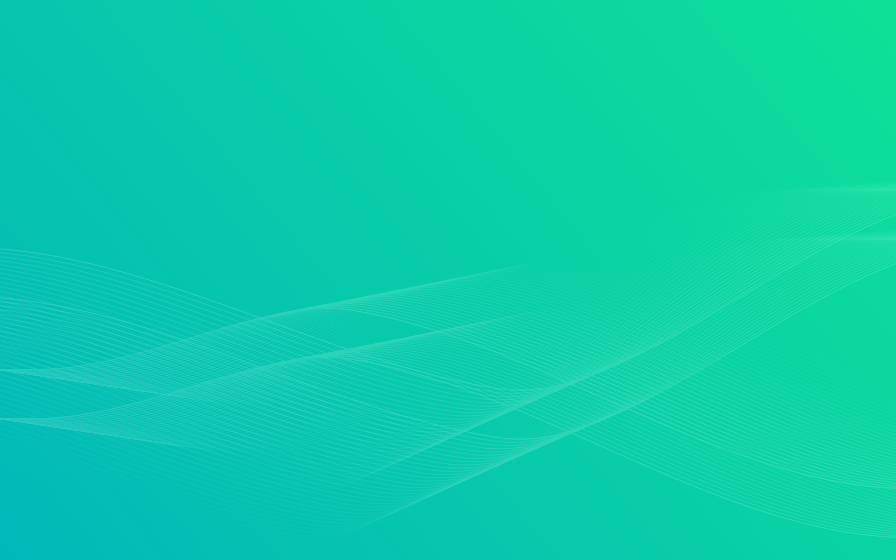
Write a WebGL 2 fragment shader that draws this background.

```glsl
#version 300 es
precision highp float;
// A diagonal teal to green gradient crossed by two ribbons of fine pale lines.
// Each ribbon sweeps one smooth curve sideways in even steps, fading as it goes,
// and is drawn twice, the second time a little lower.

uniform vec2 u_resolution;
out vec4 outColor;

// Lengths are fractions of the canvas height; x runs from 0 to ASPECT.
const float ASPECT = 1.6;
const vec3 TEAL = vec3(0.005, 0.722, 0.728);
const vec3 GREEN = vec3(0.055, 0.882, 0.592);
const vec3 LINE_COLOR = vec3(0.85, 1.0, 0.95);
const float GRADIENT_TILT = 0.34;

const int LINE_COUNT = 34;
const float LINE_WIDTH = 0.0019;
const float LINE_OPACITY = 0.125;
const float EDGE_OPACITY = 0.06;   // extra strength of each leading line
const float MAX_LIGHT = 0.18;      // limit where lines crowd together
const float FADE_POWER = 1.3;
const float COPY_DROP = 0.0875;    // vertical gap between the two copies
const float VALLEY_SWEEP = -0.417; // sideways travel of the valley ribbon
const float HILL_SWEEP = 0.417;    // sideways travel of the hill ribbon

// Falls from the left into a valley, then climbs past the right edge.
float valleyCurve(float x) {
    return 0.558 - 0.2625 * smoothstep(-0.0625, 1.021, x)
                 + 0.356 * smoothstep(0.885, 1.771, x)
                 + 0.07 * max(x - 1.65, 0.0);
}

// Rises from a shallow trough to a hill, then falls to the right edge.
float hillCurve(float x) {
    return 0.340 + 0.1146 * smoothstep(0.0625, 0.625, x)
                 - 0.327 * smoothstep(0.521, 1.625, x)
                 - 0.15 * min(x, 0.0);
}

// Sweep each curve by a fraction s, with a lift that varies along it.
float valleyLine(float x, float s) {
    float u = x - VALLEY_SWEEP * s;
    float lift = mix(-0.196, 0.0, smoothstep(0.96, 1.62, u));
    return valleyCurve(u) + lift * s;
}

float hillLine(float x, float s) {
    float u = x - HILL_SWEEP * s;
    float lift = mix(-0.0625, 0.09, smoothstep(0.0625, 0.604, u));
    return hillCurve(u) + lift * s;
}

// Antialiased stroke that keeps its total light when thinner than a pixel.
float stroke(float offset, float pixel) {
    float reach = max(LINE_WIDTH, pixel);
    return LINE_WIDTH / reach * (1.0 - smoothstep(0.0, reach, abs(offset)));
}

// One line and its lower copy.
float strokePair(float offset, float pixel) {
    return stroke(offset, pixel) + stroke(offset + COPY_DROP, pixel);
}

void main() {
    vec2 uv = gl_FragCoord.xy / u_resolution;
    vec2 p = uv * vec2(ASPECT, 1.0);
    float pixel = 1.0 / u_resolution.y;

    // Background gradient
    vec3 color = mix(TEAL, GREEN, mix(uv.x, uv.y, GRADIENT_TILT));

    // Ribbons of lines
    float light = 0.0;
    for (int i = 0; i < LINE_COUNT; i++) {
        float s = float(i) / float(LINE_COUNT);
        float opacity = LINE_OPACITY * (1.0 - pow(s, FADE_POWER));
        if (i == 0) opacity += EDGE_OPACITY;
        light += opacity * strokePair(p.y - valleyLine(p.x, s), pixel);
        light += opacity * strokePair(p.y - hillLine(p.x, s), pixel);
    }
    color = mix(color, LINE_COLOR, min(light, MAX_LIGHT));

    outColor = vec4(color, 1.0);
}
```
